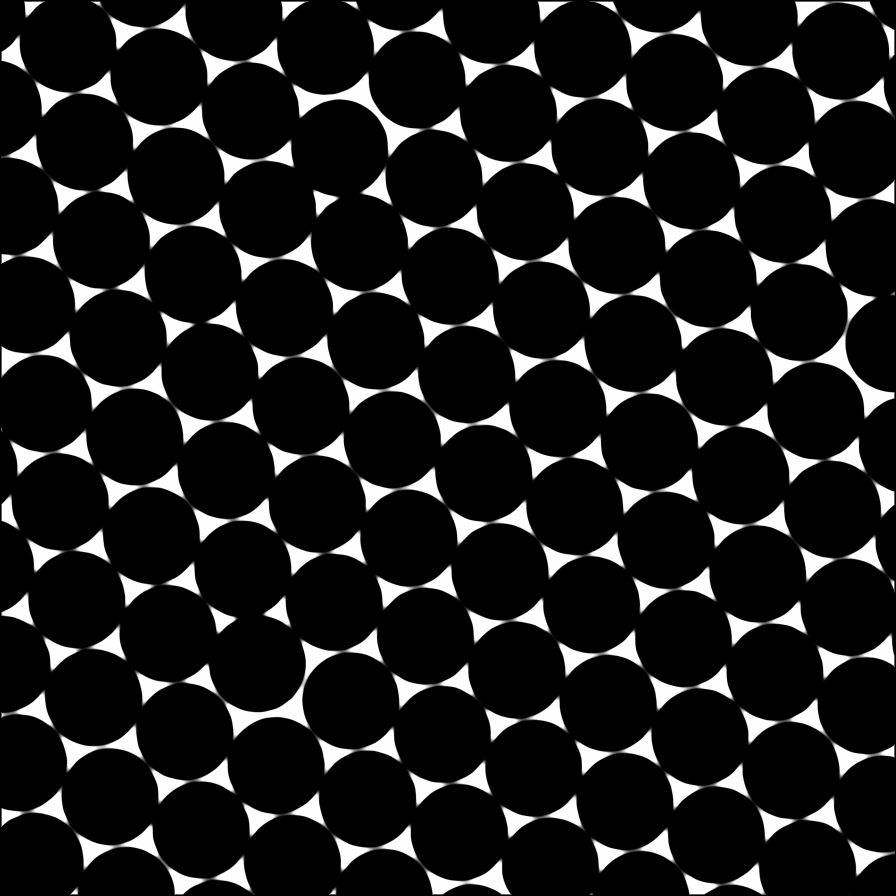
Reproduce this pattern procedurally as a Shadertoy shader.

```glsl
// Lattice of packed discs, in units of canvas height
const vec2 LATTICE_ORIGIN = vec2(0.5026, 0.6914);
const vec2 STEP_DOWN = vec2(0.0186, -0.1097);
const vec2 STEP_ACROSS = vec2(0.1020, -0.0375);
const float DISC_RADIUS = 0.0540;
const float NECK_FILL = 0.0072;     // blend width that closes the contacts

// Irregularity
const float DRIFT = 0.0014;
const float SLIP = 0.0048;
const float SLIP_CHANCE = 0.06;
const float EDGE_WOBBLE = 0.0007;
const float WOBBLE_SCALE = 70.0;

const float FRAME_WIDTH = 0.0018;
const vec3 DISC_COLOR = vec3(0.0);
const vec3 GAP_COLOR = vec3(0.995);

vec2 hash2(vec2 p) {
    vec2 q = vec2(dot(p, vec2(127.1, 311.7)), dot(p, vec2(269.5, 183.3)));
    return fract(sin(q) * 43758.55);
}

float cornerSlope(vec2 cell, vec2 f, vec2 corner) {
    return dot(hash2(cell + corner) * 2.0 - 1.0, f - corner);
}

float gradientNoise(vec2 p) {
    vec2 cell = floor(p);
    vec2 f = fract(p);
    vec2 u = f * f * f * (f * (f * 6.0 - 15.0) + 10.0);
    float low = mix(cornerSlope(cell, f, vec2(0, 0)),
                    cornerSlope(cell, f, vec2(1, 0)), u.x);
    float high = mix(cornerSlope(cell, f, vec2(0, 1)),
                     cornerSlope(cell, f, vec2(1, 1)), u.x);
    return mix(low, high, u.y);
}

// Small drift for every disc, and a rare larger slip that opens a contact
vec2 discOffset(vec2 id) {
    vec2 drift = vec2(gradientNoise(id * 0.43), gradientNoise(id * 0.43 + 31.7));
    vec2 h = hash2(id + 7.3);
    float angle = 6.2832 * h.x;
    float slips = step(h.y, SLIP_CHANCE);
    return DRIFT * drift + SLIP * slips * vec2(cos(angle), sin(angle));
}

float smoothUnion(float a, float b, float k) {
    float h = max(k - abs(a - b), 0.0) / k;
    return min(a, b) - 0.25 * k * h * h;
}

// Signed distance to the discs, with the two nearest blended together
float discField(vec2 p) {
    mat2 lattice = mat2(STEP_ACROSS, STEP_DOWN);
    vec2 q = p - LATTICE_ORIGIN;
    vec2 home = floor(inverse(lattice) * q + 0.5);
    float nearest = 1.0;
    float second = 1.0;
    for (int j = -1; j <= 1; j++) {
        for (int i = -1; i <= 1; i++) {
            vec2 id = home + vec2(i, j);
            float d = length(q - lattice * id - discOffset(id)) - DISC_RADIUS;
            second = min(second, max(nearest, d));
            nearest = min(nearest, d);
        }
    }
    return smoothUnion(nearest, second, NECK_FILL);
}

void mainImage(out vec4 fragColor, in vec2 fragCoord) {
    vec2 p = fragCoord / iResolution.y;
    vec2 size = iResolution.xy / iResolution.y;
    float aa = 0.75 / iResolution.y;

    // Discs with slightly uneven edges
    float d = discField(p) + EDGE_WOBBLE * gradientNoise(p * WOBBLE_SCALE);

    // Thin dark frame
    vec2 margin = min(p, size - p);
    d = min(d, min(margin.x, margin.y) - FRAME_WIDTH);

    vec3 color = mix(DISC_COLOR, GAP_COLOR, smoothstep(-aa, aa, d));
    fragColor = vec4(color, 1.0);
}
```
